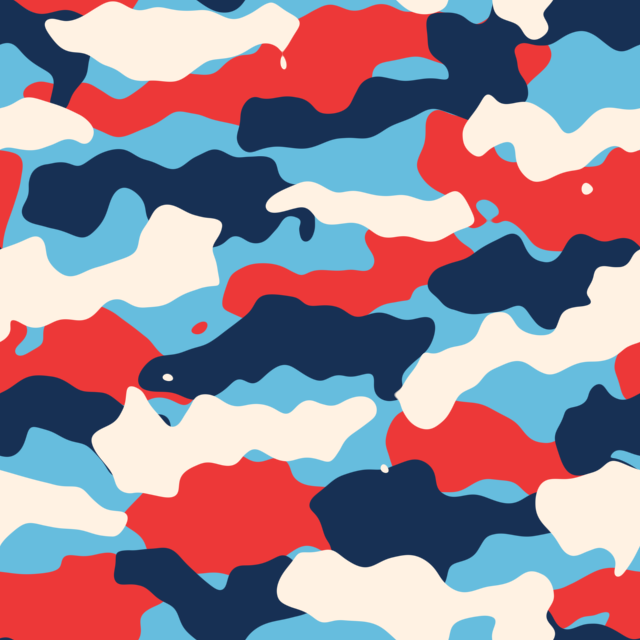
Give the GLSL for this pattern, as a three.js fragment shader.

```glsl
varying vec2 vUv;

const vec3 SKY = vec3(0.40, 0.74, 0.87);
const vec3 RED = vec3(0.93, 0.22, 0.22);
const vec3 NAVY = vec3(0.09, 0.19, 0.33);
const vec3 CREAM = vec3(1.00, 0.95, 0.89);

const int ROWS = 8;
const float EDGE = 0.0014;

float hash(vec2 p) {
  return fract(sin(dot(p, vec2(127.1, 311.7))) * 43758.5453);
}

// Dot product of a random unit gradient with the offset from its corner
float corner(vec2 cell, vec2 offset, vec2 period, float seed) {
  float angle = 6.28318 * hash(mod(cell, period) + seed);
  return dot(vec2(cos(angle), sin(angle)), offset);
}

// Gradient noise that wraps after a whole number of cells
float noise(vec2 p, vec2 period, float seed) {
  vec2 g = p * period;
  vec2 i = floor(g);
  vec2 f = g - i;
  vec2 u = f * f * f * (f * (f * 6.0 - 15.0) + 10.0);
  vec2 x = vec2(1.0, 0.0);
  float low = mix(corner(i, f, period, seed),
                  corner(i + x, f - x, period, seed), u.x);
  float high = mix(corner(i + x.yx, f - x.yx, period, seed),
                   corner(i + x.xx, f - x.xx, period, seed), u.x);
  return mix(low, high, u.y);
}

vec2 noise2(vec2 p, vec2 period, float seed) {
  return vec2(noise(p, period, seed), noise(p, period, seed + 37.3));
}

float smoothMin(float a, float b, float k) {
  float h = max(k - abs(a - b), 0.0) / k;
  return min(a, b) - 0.25 * h * h * k;
}

// Broad bends plus small rounded lobes, strongest upright
vec2 warp(vec2 p, float seed) {
  vec2 bend = noise2(p, vec2(5.0, 6.0), seed) * vec2(0.10, 0.11);
  vec2 lobes = noise2(p, vec2(13.0, 14.0), seed + 11.7) * vec2(0.042, 0.058);
  return p + bend + lobes;
}

// Signed distance to one lying, slightly tilted capsule
float capsule(vec2 d, float halfLength, float radius, float tilt) {
  d.y -= tilt * d.x;
  return length(vec2(max(abs(d.x) - halfLength, 0.0), d.y)) - radius;
}

// One patch per row, shifted so the rows wrap around the canvas
float patches(vec2 p, float shift, float radius, float seed) {
  vec2 q = warp(p, seed);
  float dist = 1.0;
  for (int i = 0; i < ROWS; i++) {
    float row = float(i);
    vec2 key = vec2(row, seed);
    vec2 jitter = vec2(hash(key + 1.3), hash(key + 2.7)) - 0.5;
    vec2 center = vec2(shift + row * 0.375, (row + 0.5) / float(ROWS));
    center += jitter * vec2(0.10, 0.045);
    vec2 d = fract(q - center + 0.5) - 0.5;
    float halfLength = mix(0.11, 0.18, hash(key + 4.1));
    float r = radius * mix(0.85, 1.15, hash(key + 5.9));
    float tilt = 0.4 * (hash(key + 7.3) - 0.5);
    dist = smoothMin(dist, capsule(d, halfLength, r, tilt), 0.03);
  }
  return dist;
}

// Coverage with an even edge width, scaled by the local slope
float coverage(vec2 p, float shift, float radius, float seed) {
  vec2 e = vec2(0.0006, 0.0);
  float d = patches(p, shift, radius, seed);
  vec2 slope = vec2(patches(p + e, shift, radius, seed) - d,
                    patches(p + e.yx, shift, radius, seed) - d) / e.x;
  return 1.0 - smoothstep(-EDGE, EDGE, d / max(length(slope), 0.2));
}

void main() {
  // Layers from back to front
  vec3 color = SKY;
  color = mix(color, RED, coverage(vUv, 0.0, 0.054, 3.1));
  color = mix(color, NAVY, coverage(vUv, 0.333, 0.051, 19.4));
  color = mix(color, CREAM, coverage(vUv, 0.667, 0.047, 52.8));
  gl_FragColor = vec4(color, 1.0);
}
```
